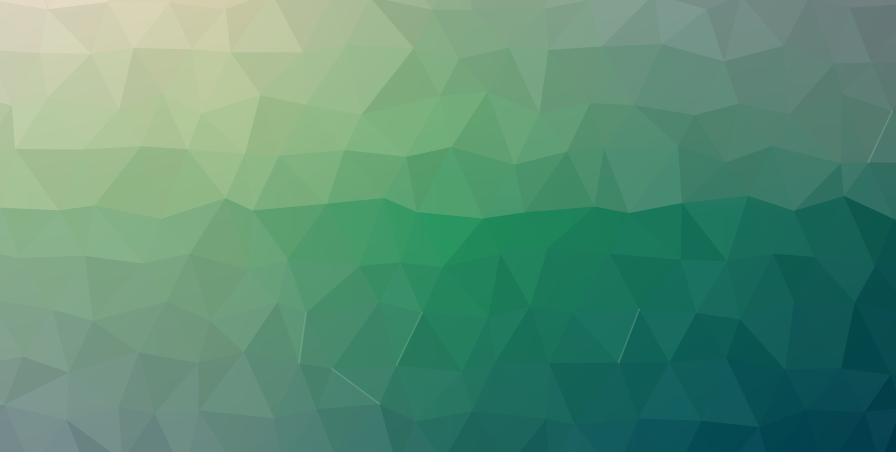
A WebGL 2 fragment shader for this background:

```glsl
#version 300 es
// Low-poly mesh of flat triangles over a cream, green and deep teal gradient.
precision highp float;
uniform vec2 u_resolution;
out vec4 fragColor;

const vec2 CELL = vec2(0.118, 0.1148); // mesh spacing in canvas heights

float hash(vec2 p) {
    vec3 q = fract(vec3(p.xyx) * 0.1031);
    q += dot(q, q.yzx + 33.33);
    return fract((q.x + q.y) * q.z);
}

// Five evenly spaced colour stops, given in 0..255
vec3 ramp(float x, vec3 a, vec3 b, vec3 c, vec3 d, vec3 e) {
    x = clamp(x, 0.0, 1.0) * 4.0;
    vec3 left = mix(mix(a, b, min(x, 1.0)), c, clamp(x - 1.0, 0.0, 1.0));
    vec3 right = mix(d, e, clamp(x - 3.0, 0.0, 1.0));
    return mix(left, right, clamp(x - 2.0, 0.0, 1.0)) / 255.0;
}

float rise(float a, float b, float y) {
    return clamp((y - a) / (b - a), 0.0, 1.0);
}

// Smooth colour field, with y running downward and a ridge near the middle
vec3 field(vec2 p) {
    float x = p.x * u_resolution.y / u_resolution.x;
    vec3 top = ramp(x, vec3(228, 218, 200), vec3(214, 208, 174), vec3(142, 172, 138),
                    vec3(125, 150, 142), vec3(108, 122, 124));
    vec3 upper = ramp(x, vec3(182, 200, 162), vec3(166, 192, 142), vec3(107, 170, 117),
                      vec3(82, 138, 114), vec3(80, 118, 106));
    vec3 ridge = ramp(x, vec3(160, 190, 146), vec3(138, 180, 130), vec3(75, 155, 105),
                      vec3(64, 132, 108), vec3(45, 108, 96));
    vec3 lower = ramp(x, vec3(140, 180, 140), vec3(120, 170, 124), vec3(36, 146, 92),
                      vec3(27, 120, 92), vec3(18, 90, 82));
    vec3 base = ramp(x, vec3(118, 138, 142), vec3(98, 132, 124), vec3(36, 106, 96),
                     vec3(10, 82, 90), vec3(0, 58, 74));
    vec3 c = mix(top, upper, rise(0.0, 0.285, p.y));
    c = mix(c, ridge, rise(0.285, 0.42, p.y));
    c = mix(c, lower, rise(0.435, 0.485, p.y));
    return mix(c, base, rise(0.5, 1.0, p.y));
}

// Jittered mesh vertex, with alternate rows shifted by half a cell
vec2 vertex(vec2 id) {
    vec2 jitter = vec2(hash(id + 41.0), hash(id + 87.0)) - 0.5;
    return CELL * (id + vec2(0.5 * mod(id.y, 2.0), 0.0) + jitter * vec2(0.55, 0.46));
}

// Signed distance to the line a-b, positive on the side of c
float inward(vec2 p, vec2 a, vec2 b, vec2 c) {
    vec2 n = normalize(vec2(a.y - b.y, b.x - a.x));
    return dot(p - a, n) * sign(dot(c - a, n));
}

// Adds one facet, weighted by its soft coverage of the pixel
void addFacet(inout vec4 sum, vec2 p, vec2 a, vec2 b, vec2 c, float shade) {
    float d = min(inward(p, a, b, c), min(inward(p, b, c, a), inward(p, c, a, b)));
    float soft = 0.6 / u_resolution.y;
    float cover = smoothstep(-soft, soft, d);
    vec3 color = field(mix((a + b + c) / 3.0, p, 0.2)) + (shade - 0.5) * 0.045;
    sum += vec4(color, 1.0) * cover;
}

float segment(vec2 p, vec2 a, vec2 b) {
    vec2 d = b - a;
    return length(p - a - d * clamp(dot(p - a, d) / dot(d, d), 0.0, 1.0));
}

void main() {
    vec2 p = gl_FragCoord.xy / u_resolution.y;
    p.y = 1.0 - p.y;
    vec2 home = floor(p / CELL);
    vec4 sum = vec4(0.0);
    float glint = 0.0;

    for (int j = -1; j <= 1; j++) {
        for (int i = -2; i <= 2; i++) {
            vec2 id = home + vec2(i, j);
            vec2 a = vertex(id), b = vertex(id + vec2(1, 0));
            vec2 c = vertex(id + vec2(0, 1)), d = vertex(id + 1.0);
            // Split each cell along its shorter diagonal
            if (distance(a, d) > distance(b, c)) {
                vec2 t = a; a = b; b = t;
                t = c; c = d; d = t;
            }
            addFacet(sum, p, a, d, b, hash(id + 13.0));
            addFacet(sum, p, a, d, c, hash(id + 29.0));
            // A few diagonals catch a thin light
            float line = 1.0 - smoothstep(0.0004, 0.003, segment(p, a, d));
            glint = max(glint, line * step(0.96, hash(id + 59.0)));
        }
    }
    vec3 color = sum.a > 0.001 ? sum.rgb / sum.a : field(p);
    fragColor = vec4(mix(color, vec3(0.7, 0.8, 0.7), glint * 0.25), 1.0);
}
```
